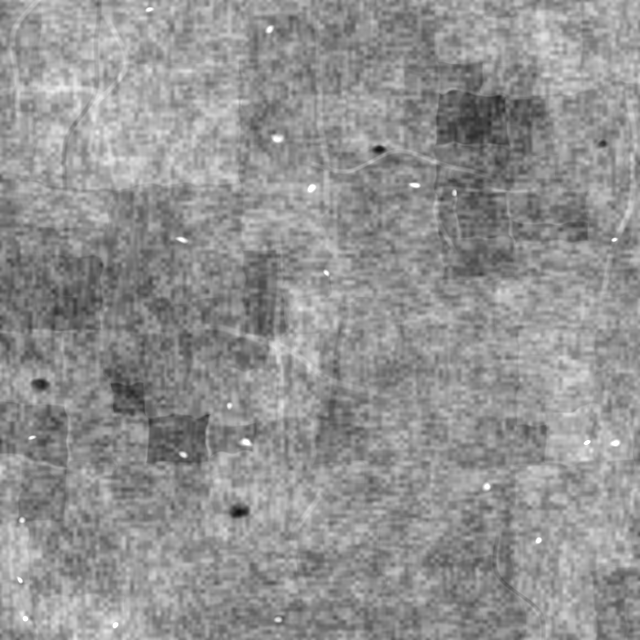
Write a WebGL 1 fragment shader that draws this texture.

```glsl
precision highp float;
// Grey aerial farmland: two overlaid sets of randomly split rectangular fields,
// roughened by soft grain and directional streaks, then crossed by faint tracks
// and dotted with bright roofs and a few dark ponds.
uniform vec2 u_resolution;

const float BASE_TONE = 0.572;
const float FIELD_CONTRAST = 0.088;
const float PLOT_CONTRAST = 0.055;
const float DARK_FIELD_SHARE = 0.11;
const float DARK_FIELD_DEPTH = 0.10;
const float FIELD_EDGE = 0.005;
const float GRAIN_SCALE = 145.0;
const float GRAIN_CONTRAST = 0.21;
const float CLUMP_SCALE = 68.0;
const float CLUMP_CONTRAST = 0.14;
const float STREAK_CONTRAST = 0.15;
const vec2 STREAK_SCALE = vec2(170.0, 48.0);
const float BLOTCH_CONTRAST = 0.11;
const float TRACK_CONTRAST = 0.10;
const int TRACK_COUNT = 14;
const float ROOF_CELLS = 15.0;
const float POND_CELLS = 6.0;

float hash(vec2 p) {
  return fract(sin(dot(p, vec2(127.1, 311.7))) * 43758.5453);
}

float noise(vec2 p) {
  vec2 i = floor(p), f = fract(p);
  f = f * f * (3.0 - 2.0 * f);
  float low = mix(hash(i), hash(i + vec2(1.0, 0.0)), f.x);
  float high = mix(hash(i + vec2(0.0, 1.0)), hash(i + 1.0), f.x);
  return mix(low, high, f.y);
}

// Noise centred on zero
float ripple(vec2 p) {
  return noise(p) - 0.5;
}

// Splits the canvas again and again into boxes, adding a tone for each box
float fields(vec2 p, float seed, float contrast, float darkDepth) {
  vec2 lo = vec2(-0.1);
  vec2 hi = u_resolution / u_resolution.y + 0.1;
  float id = 1.0, tone = 0.0, inside = 1.0;
  for (int level = 0; level < 8; level++) {
    vec2 size = hi - lo;
    float turn = mix(0.65, 1.5, hash(vec2(id, seed + 1.0)));
    float ratio = mix(0.3, 0.7, hash(vec2(id, seed + 2.0)));
    vec2 axis = size.x > size.y * turn ? vec2(1.0, 0.0) : vec2(0.0, 1.0);
    float cut = dot(mix(lo, hi, ratio), axis);
    float side = step(cut, dot(p, axis));
    lo = mix(lo, mix(lo, vec2(cut), axis), side);
    hi = mix(mix(hi, vec2(cut), axis), hi, side);
    id = id * 2.0 + side;
    vec2 gap = min(p - lo, hi - p);
    inside = smoothstep(0.0, FIELD_EDGE, min(gap.x, gap.y));
    if (level > 2) tone += contrast * inside * (hash(vec2(id, seed)) - 0.5);
    if (level > 4 && hash(vec2(id, seed + 3.0)) < 0.3) break;
  }
  float dark = step(hash(vec2(id, seed + 4.0)), DARK_FIELD_SHARE);
  return tone - darkDepth * dark * inside;
}

// Winding tracks and hedges, mostly near upright or level
float tracks(vec2 p) {
  float tone = 0.0;
  float aspect = u_resolution.x / u_resolution.y;
  for (int i = 0; i < TRACK_COUNT; i++) {
    float k = float(i);
    vec2 q = p - vec2(hash(vec2(k, 21.0)) * aspect, hash(vec2(k, 22.0)));
    float angle = 1.5708 * step(0.45, hash(vec2(k, 23.0)));
    angle += 0.7 * (hash(vec2(k, 24.0)) - 0.5);
    float c = cos(angle), s = sin(angle);
    q = vec2(c * q.x + s * q.y, c * q.y - s * q.x);
    q.y += 0.06 * ripple(vec2(q.x * 11.0, k * 7.0));
    float reach = mix(0.06, 0.2, hash(vec2(k, 25.0)));
    float width = mix(0.005, 0.009, hash(vec2(k, 26.0)));
    float band = 1.0 - smoothstep(width * 0.25, width, abs(q.y));
    band *= 1.0 - smoothstep(reach * 0.7, reach, abs(q.x));
    tone += band * (hash(vec2(k, 27.0)) < 0.7 ? 1.0 : -1.0);
  }
  return TRACK_CONTRAST * clamp(tone, -1.0, 1.0);
}

// Sparse soft spots, one at most per cell
float spots(vec2 p, float cells, float share, float radius, float seed) {
  vec2 cell = floor(p * cells);
  float present = step(hash(cell + seed), share);
  vec2 jitter = vec2(hash(cell + seed + 3.3), hash(cell + seed + 6.7));
  vec2 q = p - (cell + mix(vec2(0.2), vec2(0.8), jitter)) / cells;
  float stretch = mix(0.8, 1.7, hash(cell + seed + 9.1));
  float size = radius * mix(0.65, 1.2, hash(cell + seed + 12.9));
  float d = length(q * vec2(1.0 / stretch, 1.0)) / size;
  return present * (1.0 - smoothstep(0.2, 1.0, d));
}

void main() {
  vec2 p = gl_FragCoord.xy / u_resolution.y;
  vec2 bend = vec2(ripple(p * 7.0), ripple(p * 7.0 + 31.0)) * 0.025;
  vec2 fray = vec2(ripple(p * 55.0), ripple(p * 55.0 + 47.0)) * 0.009;
  vec2 land = p + bend + fray;

  float tone = BASE_TONE;
  tone += fields(land, 11.0, FIELD_CONTRAST, DARK_FIELD_DEPTH);
  tone += fields(land + fray, 53.0, PLOT_CONTRAST, 0.0);
  tone += BLOTCH_CONTRAST * (ripple(p * 24.0 + 5.0) + 0.7 * ripple(p * 6.0 + 9.0));

  // Grain, with streaks running upright in some areas and level in others
  float upright = smoothstep(0.4, 0.6, noise(p * 9.0 + 17.0));
  float streak = mix(ripple(p * STREAK_SCALE.yx), ripple(p * STREAK_SCALE), upright);
  tone += STREAK_CONTRAST * streak + CLUMP_CONTRAST * ripple(p * CLUMP_SCALE + 3.0);
  tone += GRAIN_CONTRAST * ripple(p * GRAIN_SCALE + 71.0);

  tone += tracks(p);
  tone += 0.5 * spots(p + fray, ROOF_CELLS, 0.13, 0.0075, 4.0);
  tone -= 0.4 * spots(p + fray, POND_CELLS, 0.09, 0.016, 40.0);
  gl_FragColor = vec4(vec3(clamp(tone, 0.0, 1.0)), 1.0);
}
```
